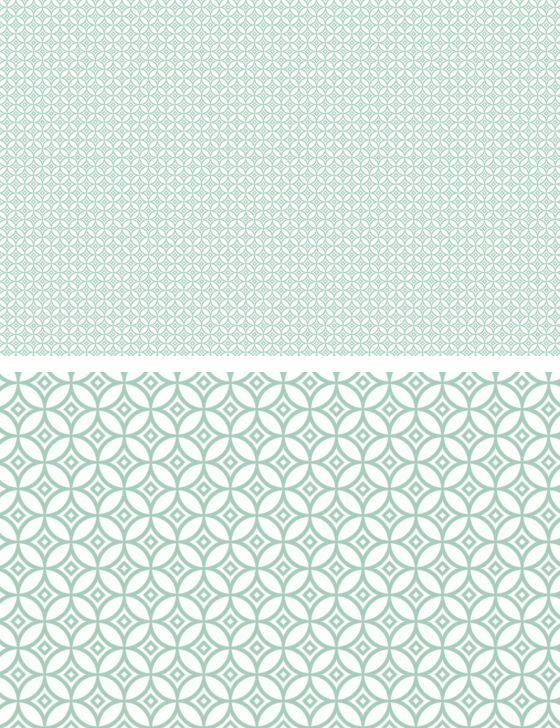
Top: the whole. Bottom: its middle third, enlarged.
Reproduce this pattern procedurally as a Shadertoy shader.

```glsl
const float REPEATS_ACROSS = 31.67;
const vec2 MOTIF_ANCHOR = vec2(0.3915, 0.3858); // in canvas widths
const vec3 PAPER = vec3(0.985, 1.0, 0.985);
const vec3 INK = vec3(0.66, 0.80, 0.73);

// Offset from the nearest centre of a staggered unit lattice
vec2 staggeredCell(vec2 p) {
    vec2 even = p - round(p);
    vec2 odd = p - 0.5 - round(p - 0.5);
    return dot(even, even) < dot(odd, odd) ? even : odd;
}

// Positive inside the four-pointed star, negative inside the petals
float starDistance(vec2 cell) {
    return length(abs(cell) - 0.5) - 0.5;
}

float diamondDistance(vec2 cell, float halfDiagonal) {
    return (abs(cell.x) + abs(cell.y) - halfDiagonal) * inversesqrt(2.0);
}

float bandDistance(float d, float width) {
    return abs(d) - 0.5 * width;
}

float coverage(float d, float softness) {
    return 1.0 - smoothstep(-softness, softness, d);
}

void mainImage(out vec4 fragColor, in vec2 fragCoord) {
    vec2 p = (fragCoord / iResolution.x - MOTIF_ANCHOR) * REPEATS_ACROSS;
    float pixel = REPEATS_ACROSS / iResolution.x;
    vec2 cell = staggeredCell(p);

    // Interlaced arcs, weighted toward the star side
    float arcs = bandDistance(starDistance(cell) - 0.012, 0.075);

    // Small hollow diamond at each star centre
    float diamond = bandDistance(diamondDistance(cell, 0.105), 0.064);

    float ink = coverage(min(arcs, diamond), pixel);
    fragColor = vec4(mix(PAPER, INK, ink), 1.0);
}
```
